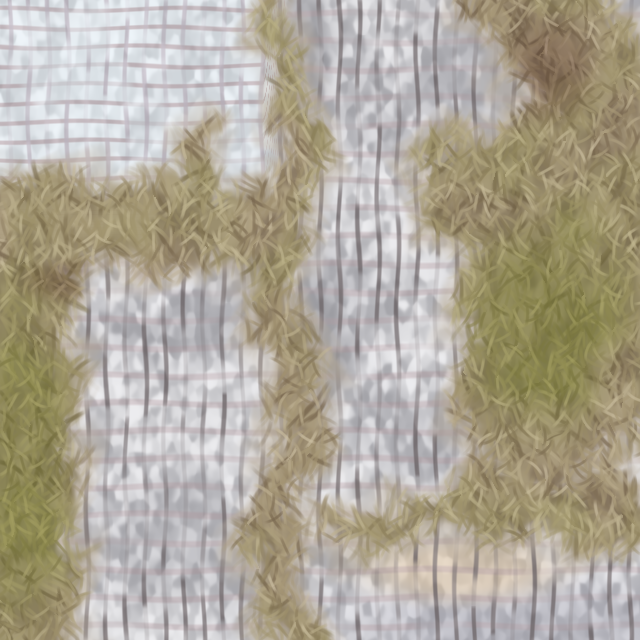
Give the GLSL for this texture, as a three.js fragment shader.

```glsl
// Worn pale paving with a fine mesh pattern, overgrown by dry and green grass.
varying vec2 vUv;

float hash(vec2 p) {
  return fract(sin(dot(p, vec2(127.1, 311.7))) * 43758.5);
}

// Smooth cellular noise: random cell values blended by distance.
float cellNoise(vec2 p) {
  vec2 base = floor(p);
  float sum = 0.0, total = 0.0;
  for (int j = -1; j <= 1; j++) {
    for (int i = -1; i <= 1; i++) {
      vec2 cell = base + vec2(float(i), float(j));
      vec2 d = cell + vec2(hash(cell), hash(cell + 31.7)) - p;
      float weight = exp(-5.0 * dot(d, d));
      sum += weight * hash(cell + 73.1);
      total += weight;
    }
  }
  return sum / total;
}

float segment(vec2 p, vec2 a, vec2 b, float radius) {
  vec2 ab = b - a;
  float t = clamp(dot(p - a, ab) / dot(ab, ab), 0.0, 1.0);
  return length(p - a - ab * t) - radius;
}

float blob(vec2 p, vec2 center, vec2 radius) {
  return 1.0 - smoothstep(0.4, 1.2, length((p - center) / radius));
}

// Soft line repeated once per unit.
float gridLine(float x, float width) {
  float d = abs(fract(x) - 0.5);
  return 1.0 - smoothstep(width * 0.3, width, d);
}

// Positive inside the overgrown areas, in canvas units.
float growth(vec2 p) {
  p += 0.014 * vec2(sin(p.y * 41.0 + 2.0 * sin(p.x * 23.0)), sin(p.x * 37.0 + 2.0 * sin(p.y * 29.0)));
  p += 0.006 * sin(p.yx * vec2(113.0, 97.0) + 3.0 * sin(p * 61.0));
  float seamX = 0.447 + 0.025 * sin((p.y - 0.255) * 14.96);
  float seam = abs(p.x - seamX) - mix(0.036, 0.016, smoothstep(0.65, 0.95, p.y));
  float left = min(segment(p, vec2(0.0, 0.66), vec2(0.40, 0.64), 0.065),
                   segment(p, vec2(0.02, 0.62), vec2(0.03, 0.0), 0.09));
  left = min(left, segment(p, vec2(0.30, 0.66), vec2(0.31, 0.77), 0.025));
  float right = min(segment(p, vec2(0.83, 1.0), vec2(0.97, 0.80), 0.095),
                    segment(p, vec2(0.74, 0.70), vec2(1.0, 0.72), 0.09));
  right = min(right, segment(p, vec2(0.86, 0.70), vec2(0.85, 0.36), 0.13));
  right = min(right, segment(p, vec2(0.98, 0.75), vec2(0.97, 0.38), 0.07));
  float lower = min(segment(p, vec2(0.52, 0.17), vec2(0.74, 0.20), 0.025),
                    segment(p, vec2(0.76, 0.22), vec2(0.97, 0.20), 0.055));
  return -min(min(seam, left), min(right, lower));
}

// Curved tapering blades; returns coverage and tone.
vec2 bladeLayer(vec2 p, float scale, float seed) {
  vec2 g = p * scale;
  vec2 best = vec2(0.0);
  for (int j = -1; j <= 1; j++) {
    for (int i = -1; i <= 1; i++) {
      vec2 cell = floor(g) + vec2(float(i), float(j));
      vec2 key = cell + seed;
      vec2 middle = cell + 0.2 + 0.6 * vec2(hash(key), hash(key + 17.3));
      float lean = (hash(key + 5.9) - 0.5) * 2.3;
      vec2 dir = vec2(sin(lean), cos(lean));
      vec2 q = g - middle;
      float along = dot(q, dir);
      float bend = (hash(key + 41.7) - 0.5) * 0.7;
      float across = q.x * dir.y - q.y * dir.x + bend * along * along;
      float mask = 1.0 - smoothstep(0.03, 0.14, abs(across));
      mask *= 1.0 - smoothstep(0.3, 0.78, abs(along));
      mask *= smoothstep(-0.022, 0.012, growth(middle / scale));
      if (mask > best.x) best = vec2(mask, hash(key + 63.1));
    }
  }
  return best;
}

vec3 grassColor(float tone, float green) {
  vec3 dry = mix(vec3(0.45, 0.38, 0.29), vec3(0.65, 0.59, 0.46), smoothstep(0.0, 0.55, tone));
  dry = mix(dry, vec3(0.80, 0.75, 0.64), smoothstep(0.5, 1.0, tone));
  vec3 fresh = mix(vec3(0.40, 0.39, 0.18), vec3(0.64, 0.62, 0.38), tone);
  return mix(dry, fresh, green);
}

vec3 stoneColor(vec2 p) {
  float patches = cellNoise(p * 9.0);
  float grain = cellNoise(p * vec2(85.0, 55.0));
  vec3 color = mix(vec3(0.70, 0.70, 0.72), vec3(0.87, 0.87, 0.88), smoothstep(0.2, 0.75, patches * 0.6 + grain * 0.4));
  float bright = smoothstep(0.45, 0.41, p.x) * smoothstep(0.62, 0.68, p.y);
  color = mix(color, vec3(0.88, 0.91, 0.93), bright * (0.6 + 0.35 * patches));
  // Grey shade beside the seam, peach dust and bluish slab below
  float shade = max(blob(p, vec2(0.50, 0.44), vec2(0.045, 0.14)), blob(p, vec2(0.48, 0.93), vec2(0.04, 0.13)));
  color = mix(color, vec3(0.61, 0.61, 0.63), shade * 0.75);
  color = mix(color, vec3(0.70, 0.70, 0.74), 0.6 * blob(p, vec2(0.80, 0.02), vec2(0.32, 0.10)));
  color = mix(color, vec3(0.85, 0.78, 0.69), 0.8 * blob(p, vec2(0.72, 0.11), vec2(0.18, 0.06)));
  // Mesh: faint pink rows and broken dark columns
  vec2 bent = p + 0.0025 * sin(p.yx * vec2(31.0, 23.0) + 2.0 * sin(p * 17.0));
  float column = bent.x * 33.0;
  float wear = smoothstep(0.3, 0.7, cellNoise(vec2(floor(column) * 3.7, p.y * 19.0)));
  float row = gridLine(bent.y * mix(23.0, 34.0, bright), 0.17);
  float fade = smoothstep(0.15, 0.6, cellNoise(p * 14.0 + 9.0));
  color = mix(color, vec3(0.70, 0.62, 0.64), row * mix(0.45, 0.65, bright) * (0.35 + 0.65 * fade));
  vec3 columnColor = mix(vec3(0.46, 0.43, 0.44), vec3(0.74, 0.71, 0.75), bright);
  color = mix(color, columnColor, gridLine(column, 0.17) * (0.2 + 0.6 * wear));
  return color + (grain - 0.5) * 0.12;
}

void main() {
  vec2 p = vUv;
  float cover = growth(p);
  float mottle = cellNoise(p * vec2(48.0, 30.0));
  float clumps = cellNoise(p * 13.0 + 4.0);
  float green = max(blob(p, vec2(0.85, 0.50), vec2(0.14, 0.20)), blob(p, vec2(0.03, 0.25), vec2(0.10, 0.30)));
  green = clamp(green * 0.75 + 0.6 * (clumps - 0.25), 0.0, 1.0);

  // Dusty edges and matted grass over the paving
  vec3 color = stoneColor(p);
  color = mix(color, vec3(0.73, 0.68, 0.61), 0.65 * smoothstep(-0.05, 0.0, cover));
  vec3 mat = grassColor(0.1 + 0.55 * mottle, green);
  color = mix(color, mat, 0.85 * smoothstep(-0.012, 0.025, cover + 0.03 * (mottle - 0.5)));

  // Blades, from the deepest layer to the top
  for (int k = 0; k < 6; k++) {
    float layer = float(k);
    vec2 blade = bladeLayer(p + layer * 0.137 * 0.0, 24.0 + layer * 3.0, layer * 19.0);
    float tone = clamp(blade.y * 0.8 + 0.3 * (clumps - 0.5) + layer * 0.05, 0.0, 1.0);
    color = mix(color, grassColor(tone, green), blade.x * 0.7);
  }
  // Brown withered clumps
  float withered = max(blob(p, vec2(0.86, 0.89), vec2(0.08, 0.09)), blob(p, vec2(0.14, 0.56), vec2(0.12, 0.04)));
  color *= mix(vec3(1.0), vec3(0.83, 0.77, 0.77), withered * smoothstep(-0.02, 0.02, cover));
  gl_FragColor = vec4(color, 1.0);
}
```
